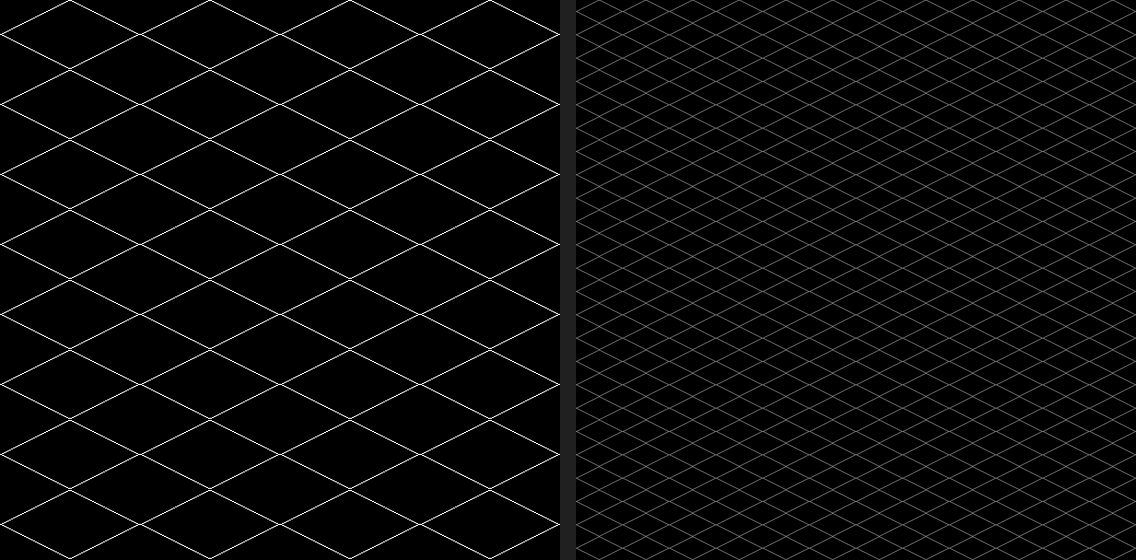
Left: one tile. Right: repeated 3 by 3.
A WebGL 2 fragment shader for this pattern:

```glsl
#version 300 es
precision highp float;

uniform vec2 u_resolution;
out vec4 outColor;

const vec2 REPEATS = vec2(4.0, 8.0);      // diamonds across and down
const float GRID = 512.0;                 // line widths per canvas side
const float LINE_WIDTH = 1.0;             // in grid units
const float STEP_RUN = 2.0;               // stair length per unit of rise
const float CENTER_SHIFT = 0.5;           // lifts the side corners, parting the tips
const vec3 BACKGROUND = vec3(0.0);
const vec3 LINE_COLOR = vec3(1.0);

// Integral of floor(x)
float floorIntegral(float x) {
    float n = floor(x);
    return n * (n - 1.0) * 0.5 + n * (x - n);
}

// Stair function averaged over one pixel footprint
float smoothFloor(float x, float width) {
    return (floorIntegral(x + 0.5 * width) - floorIntegral(x - 0.5 * width)) / width;
}

// Share of a pixel covered by a line at the given distance
float lineCoverage(float dist, float pixel) {
    float halfLine = 0.5 * LINE_WIDTH;
    float low = max(dist - 0.5 * pixel, -halfLine);
    float high = min(dist + 0.5 * pixel, halfLine);
    return clamp((high - low) / pixel, 0.0, 1.0);
}

void main() {
    vec2 pixel = GRID / u_resolution;
    vec2 cellSize = GRID / REPEATS;
    vec2 cell = mod(gl_FragCoord.xy * pixel, cellSize);

    // Stepped height of the diamond edge, growing from its side corners
    float halfWidth = 0.5 * cellSize.x;
    float fromSide = halfWidth - abs(cell.x - halfWidth);
    float rise = smoothFloor(fromSide / STEP_RUN, pixel.x / STEP_RUN);

    // Nearest edge, including the one in the neighbouring row
    float offset = abs(cell.y - 0.5 * cellSize.y - CENTER_SHIFT);
    float dist = min(abs(offset - rise), abs(cellSize.y - offset - rise));

    float ink = lineCoverage(dist, pixel.y);
    outColor = vec4(mix(BACKGROUND, LINE_COLOR, ink), 1.0);
}
```
